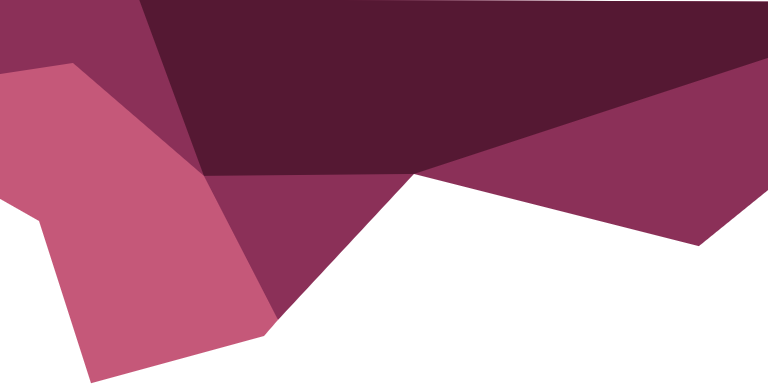
Write a Shadertoy shader that draws this background.

```glsl
// Flat folded-paper banner: plum, berry and rose facets hanging over white.
// Three polygons are layered by signed distance; hidden edges overlap so that
// no pale seams show. Coordinates span 0..2 across and 0..1 up the canvas.

const vec2 CANVAS = vec2(2.0, 1.0);
const vec3 WHITE = vec3(1.0);
const vec3 PLUM  = vec3(0.335, 0.094, 0.200);
const vec3 BERRY = vec3(0.545, 0.188, 0.345);
const vec3 ROSE  = vec3(0.773, 0.345, 0.475);

// Corners shared by neighbouring facets
const vec2 LEFT_FOLD   = vec2(0.531, 0.542);
const vec2 CENTRE_FOLD = vec2(1.078, 0.547);
const vec2 LOWER_FOLD  = vec2(0.724, 0.167);
const vec2 TOP_FOLD    = vec2(0.362, 1.002);
const vec2 TOP_RIGHT   = vec2(2.100, 0.9955);

// Full berry silhouette, tucked beneath the rose facet at lower left
const vec2[8] BERRY_SHAPE = vec2[8](
    vec2(-0.1, 1.002), TOP_FOLD, TOP_RIGHT, vec2(2.1, 0.586),
    vec2(1.820, 0.359), CENTRE_FOLD, LOWER_FOLD, vec2(-0.1, 0.65));

// Five corners; the last one is repeated as padding
const vec2[8] PLUM_SHAPE = vec2[8](
    TOP_FOLD, TOP_RIGHT, vec2(2.1, 0.882), CENTRE_FOLD,
    LEFT_FOLD, LEFT_FOLD, LEFT_FOLD, LEFT_FOLD);

const vec2[8] ROSE_SHAPE = vec2[8](
    vec2(-0.1, 0.792), vec2(0.190, 0.836), LEFT_FOLD, LOWER_FOLD,
    vec2(0.6875, 0.125), vec2(0.237, 0.002), vec2(0.1016, 0.4245),
    vec2(-0.1, 0.539));

// Signed distance to a polygon, negative inside
float polygonDistance(vec2 p, vec2[8] corners) {
    float nearest = 1e6;
    float side = 1.0;
    for (int i = 0; i < 8; i++) {
        vec2 a = corners[i];
        vec2 edge = corners[(i + 7) % 8] - a;
        vec2 toPoint = p - a;
        float along = clamp(dot(toPoint, edge) / max(dot(edge, edge), 1e-8), 0.0, 1.0);
        vec2 offset = toPoint - edge * along;
        nearest = min(nearest, dot(offset, offset));

        // Flip the sign at each crossing of a horizontal ray
        bvec3 crossing = bvec3(p.y >= a.y, p.y < a.y + edge.y,
                               edge.x * toPoint.y > edge.y * toPoint.x);
        if (all(crossing) || all(not(crossing))) side = -side;
    }
    return side * sqrt(nearest);
}

// Coverage with an edge one pixel wide
float coverage(vec2 p, vec2[8] corners, float pixel) {
    return clamp(0.5 - polygonDistance(p, corners) / pixel, 0.0, 1.0);
}

void mainImage(out vec4 fragColor, in vec2 fragCoord) {
    vec2 p = fragCoord / iResolution.xy * CANVAS;
    float pixel = 1.0 / iResolution.y;

    // Paint from back to front
    vec3 color = WHITE;
    color = mix(color, BERRY, coverage(p, BERRY_SHAPE, pixel));
    color = mix(color, PLUM, coverage(p, PLUM_SHAPE, pixel));
    color = mix(color, ROSE, coverage(p, ROSE_SHAPE, pixel));

    fragColor = vec4(color, 1.0);
}
```
